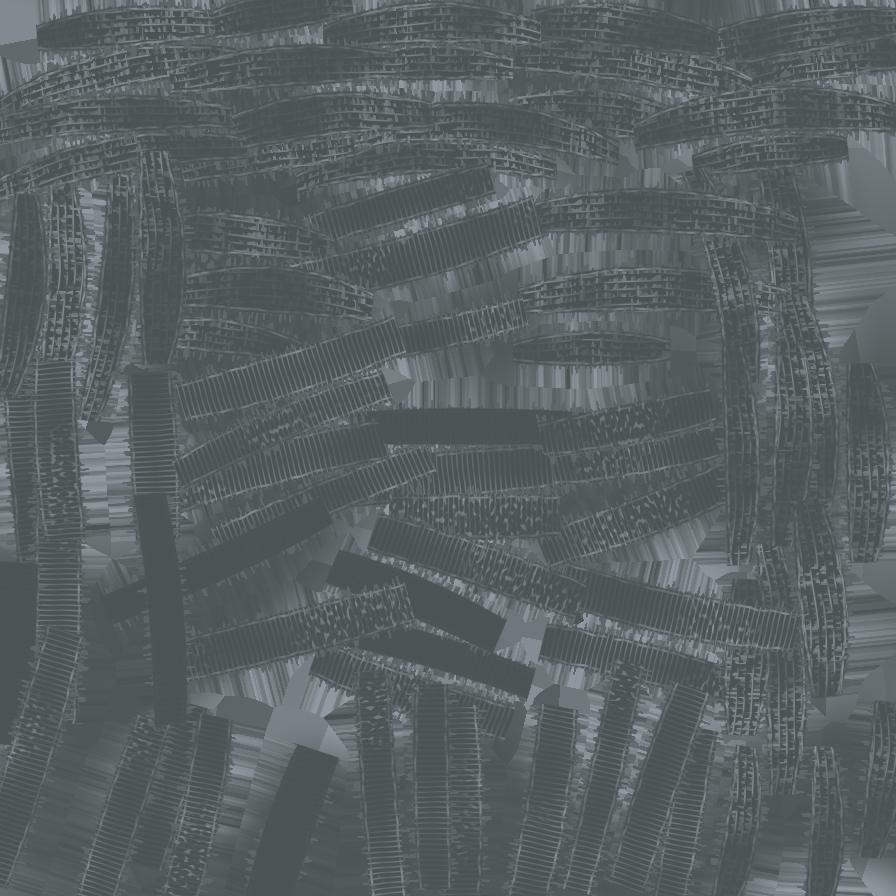
This pattern is drawn by a WebGL 1 fragment shader. Its source:

```glsl
precision highp float;
// Overlapping slate-grey ribbons with ladder rungs, frayed rims and streaked gaps.
uniform vec2 u_resolution;

float hash(vec2 p) {
  return fract(sin(dot(p, vec2(12.99, 78.23))) * 4375.85);
}

vec2 gradient(vec2 cell) {
  float a = 6.2832 * hash(cell);
  return vec2(cos(a), sin(a));
}

// Gradient noise, roughly -0.7 to 0.7
float noise(vec2 p) {
  vec2 i = floor(p), f = fract(p);
  vec2 s = f * f * f * (f * (f * 6.0 - 15.0) + 10.0);
  vec2 e = vec2(1.0, 0.0);
  float low = mix(dot(gradient(i), f), dot(gradient(i + e.xy), f - e.xy), s.x);
  float high = mix(dot(gradient(i + e.yx), f - e.yx), dot(gradient(i + e.xx), f - e.xx), s.x);
  return mix(low, high, s.y);
}

// Random flat columns with narrow soft borders
float columns(float x, float seed) {
  float i = floor(x);
  return mix(hash(vec2(i, seed)), hash(vec2(i + 1.0, seed)), smoothstep(0.7, 1.0, fract(x)));
}

// Soft periodic line, one per unit of x
float lines(float x, float thickness) {
  return smoothstep(0.5 - thickness, 0.5, abs(fract(x) - 0.5));
}

// Brightness inside a ribbon; q = (along, across), w = half width
float ribbonTone(vec2 q, float w, float id, float arc, vec2 p) {
  float patches = smoothstep(-0.25, 0.35, noise(p * 8.0 + id));
  float plain = step(0.86, hash(vec2(id, 7.0))) * (1.0 - arc);

  // Fine crosswise rungs, stronger near the rims, and worn specks
  float slant = 0.3 * noise(vec2(q.x * 18.0, q.y * 30.0 + id));
  float rungs = lines(q.x / 0.0058 + slant, 0.27) * (0.45 + 0.55 * abs(q.y) / w);
  float specks = smoothstep(0.08, 0.4, noise(vec2(q.x * 260.0, q.y * 130.0 + id)));
  float wear = smoothstep(0.02, 0.35, noise(p * 8.0 - id));
  float tone = rungs * (0.1 + 0.55 * patches) + specks * wear * 0.5;

  // Comb teeth hanging from lengthwise strands on the arched ribbons
  float strand = q.y / 0.0085 + 0.6 * noise(vec2(q.x * 14.0, id + 0.2));
  float tooth = columns(q.x * 330.0, id + floor(strand)) * 1.1 - 0.15;
  float comb = smoothstep(0.12, -0.12, fract(strand) - tooth) * columns(q.x * 410.0, id);
  float thread = lines(strand, 0.2) * smoothstep(-0.2, 0.25, noise(vec2(q.x * 45.0, floor(strand + 0.5) + 0.4 + id)));
  tone = mix(tone, max(comb * 0.75, thread * 0.8) * (0.12 + 0.88 * patches), arc);

  // Thin broken rim
  float rim = abs(abs(q.y) - w + 0.003 + 0.002 * noise(vec2(q.x * 60.0, id + 0.4)));
  float broken = clamp(0.6 + noise(vec2(q.x * 120.0, id + 0.3)), 0.0, 1.0);
  tone = max(tone, smoothstep(0.0021, 0.0003, rim) * broken * (0.4 + 0.5 * patches));
  return tone * (1.0 - 0.95 * plain);
}

void main() {
  float px = 1.0 / min(u_resolution.x, u_resolution.y);
  vec2 p = gl_FragCoord.xy * px;
  float nearest = 9.0, tone = 0.0, cover = 0.0;
  vec2 streakAt = vec2(0.0);

  // Five by five blocks of four parallel ribbons, in shuffled order, some left out
  for (int i = 0; i < 100; i++) {
    float id = mod(float(i) * 37.0, 100.0);
    if (hash(vec2(id, 11.0)) < 0.2) continue;
    vec2 block = vec2(mod(id, 5.0), mod(floor(id / 5.0), 5.0));
    float row = floor(id / 25.0);
    float pick = hash(block + 3.1);

    // Arches run along the top and right, uprights along the sides and bottom
    float arc = step(3.5, max(block.x, block.y + 0.8 * step(0.4, pick)));
    float side = max(step(3.5, block.x), step(block.x, 0.5));
    float upright = max(max(side, step(block.y, 0.5)), step(0.72, pick) * (1.0 - arc));
    upright *= step(block.y, 3.5);
    float tilt = (hash(block + 8.7) - 0.5) * mix(0.75, 0.3, arc)
               + (hash(vec2(id, 2.0)) - 0.5) * 0.2;
    float angle = upright * 1.5708 + tilt;
    vec2 along = vec2(cos(angle), sin(angle));
    vec2 across = vec2(-along.y, along.x);
    vec2 center = (block + 0.5) / 5.0
                + across * ((row - 1.5) * 0.051 + (hash(vec2(id, 3.0)) - 0.5) * 0.025)
                + along * (hash(vec2(id, 4.0)) - 0.5) * 0.1;

    // Bent, tapered ribbon coordinates
    vec2 q = vec2(dot(p - center, along), dot(p - center, across));
    float bend = mix(hash(vec2(id, 5.0)) - 0.5, 0.4 + 0.7 * hash(vec2(id, 5.0)), arc);
    q.y += bend * (1.0 - 2.0 * upright) * min(q.x * q.x, 0.03);
    float halfLength = 0.085 + 0.07 * hash(vec2(id, 6.0));
    float reach = min(abs(q.x) / halfLength, 1.0);
    float w = (0.018 + 0.009 * hash(vec2(id, 9.0))) * (1.0 - mix(0.1, 0.4, arc) * reach * reach);
    vec2 beyond = abs(q) - vec2(halfLength, w);
    float d = length(max(beyond, 0.0)) + min(max(beyond.x, beyond.y), 0.0);

    // Gaps take the streaks of the closest ribbon
    if (d < nearest) {
      nearest = d;
      streakAt = vec2(clamp(q.x, -halfLength, halfLength), id + 0.37 + 0.25 * sign(q.y));
    }
    if (d < 0.012) {
      float tick = columns(q.x * 380.0, id + sign(q.y) * 0.3);
      float fringe = 0.011 * tick * tick * tick * step(beyond.x, 0.0);
      float body = smoothstep(px, -px, d);
      float frayed = smoothstep(px, -px, d - fringe);
      float shade = mix(0.3 * tick, ribbonTone(q, w, id, arc, p), body);
      tone = mix(tone, shade, frayed);
      cover = max(cover, frayed);
    }
  }

  // Streaks at three scales, dimmed in broad areas
  float streak = 0.35 * columns(streakAt.x * 55.0, streakAt.y)
               + 0.45 * columns(streakAt.x * 170.0, streakAt.y + 0.1)
               + 0.4 * columns(streakAt.x * 400.0, streakAt.y + 0.2);
  streak = (streak - 0.12) * (0.12 + 1.2 * smoothstep(-0.22, 0.2, noise(p * 4.5 + 2.3)));
  tone = clamp(mix(streak, tone, cover), 0.0, 1.0);

  vec3 slate = vec3(0.298, 0.327, 0.332);
  vec3 paleSteel = vec3(0.565, 0.6, 0.63);
  gl_FragColor = vec4(mix(slate, paleSteel, tone), 1.0);
}
```
